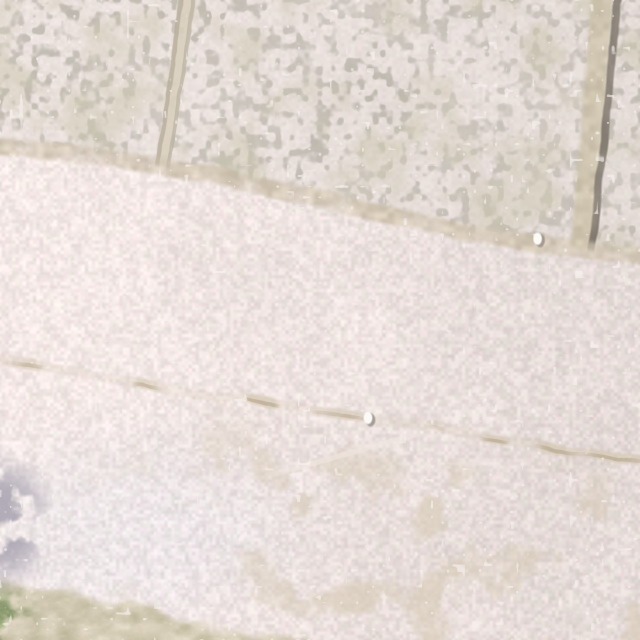
This texture is drawn by a three.js fragment shader. Its source:

```glsl
varying vec2 vUv;

float hash(vec2 p) {
  vec3 q = fract(p.xyx * vec3(0.1031, 0.1030, 0.0973));
  q += dot(q, q.yzx + 33.33);
  return fract((q.x + q.y) * q.z);
}

float noise(vec2 p) {
  vec2 i = floor(p);
  vec2 f = fract(p);
  f = f * f * (3.0 - 2.0 * f);
  return mix(mix(hash(i), hash(i + vec2(1.0, 0.0)), f.x),
             mix(hash(i + vec2(0.0, 1.0)), hash(i + 1.0), f.x), f.y);
}

float fbm(vec2 p) {
  float sum = 0.0;
  float amp = 0.53;
  for (int i = 0; i < 4; i++) {
    sum += amp * noise(p);
    p = p * 2.03 + 17.7;
    amp *= 0.5;
  }
  return sum;
}

// Soft stripe around a signed distance
float band(float d, float width) {
  return 1.0 - smoothstep(width * 0.45, width, abs(d));
}

float pebble(vec2 uv, vec2 center, float radius) {
  vec2 d = (uv - center) * vec2(1.2, 0.85);
  return 1.0 - smoothstep(radius * 0.6, radius, length(d));
}

void main() {
  vec2 uv = vUv;
  float wobble = fbm(uv * 18.0) - 0.5;
  float patches = fbm(uv * 7.0 + 40.0);
  float fine = noise(uv * 185.0) - 0.5;
  float medium = noise(uv * 95.0 + 9.0) - 0.5;
  vec3 dirt = vec3(0.80, 0.76, 0.67);

  // Signed heights above the three sloping seams
  float upper = uv.y - 0.771 + 0.166 * uv.x - 0.012 * sin(uv.x * 6.0) + wobble * 0.012;
  float middle = uv.y - 0.436 + 0.157 * uv.x + wobble * 0.014;
  float lower = uv.y - 0.10 + 0.22 * uv.x + wobble * 0.04;
  float rough = smoothstep(-0.004, 0.008, upper);

  // Pale slab, greyer toward the right and cooler at the lower left
  float shade = smoothstep(0.0, 0.9, uv.x * 0.8 + (patches - 0.5) * 0.6);
  vec3 color = mix(vec3(0.958, 0.915, 0.905), vec3(0.895, 0.855, 0.843), shade);
  float cool = 1.0 - smoothstep(0.05, 0.27, length((uv - vec2(0.2, 0.17)) * vec2(0.7, 1.2)));
  color = mix(color, vec3(0.91, 0.895, 0.915), cool * 0.55);
  color += fine * 0.085 + medium * 0.045;
  color += (noise(uv * 130.0 + 70.0) - 0.5) * vec3(0.018, -0.008, 0.012);

  // Coarse aggregate above the upper seam
  float grain = noise(uv * vec2(92.0, 84.0) + 31.0) * 0.75 + noise(uv * 150.0) * 0.25;
  float pits = smoothstep(0.48, 0.78, grain) * (0.35 + 0.75 * patches);
  color = mix(color, vec3(0.89, 0.86, 0.84), rough * 0.5);
  color = mix(color, vec3(0.69, 0.67, 0.63), rough * pits * 0.85);
  float moss = smoothstep(0.5, 0.75, fbm(uv * 13.0 + 3.0));
  color = mix(color, vec3(0.80, 0.78, 0.69), rough * moss * 0.5);

  // Faint stains on the lowest slab
  float stain = smoothstep(0.55, 0.75, fbm(uv * 15.0 + 60.0)) * smoothstep(0.02, -0.12, middle);
  color = mix(color, vec3(0.84, 0.79, 0.71), stain * smoothstep(0.0, 0.6, uv.x) * 0.65);

  // Upright joints between the rough slabs
  float leftJoint = uv.x - 0.275 - 0.145 * (uv.y - 0.875) + wobble * 0.01;
  float rightJoint = uv.x - 0.925 - 0.085 * (uv.y - 0.8) + wobble * 0.008;
  float rightGroove = uv.x - 0.945 - 0.105 * (uv.y - 0.8) + wobble * 0.008;
  color = mix(color, vec3(0.85, 0.81, 0.74), band(leftJoint, 0.016) * rough * 0.85);
  color = mix(color, vec3(0.66, 0.62, 0.55), band(leftJoint + 0.008, 0.005) * rough * 0.55);
  color = mix(color, vec3(0.67, 0.64, 0.57), band(leftJoint - 0.010, 0.004) * rough * 0.5);
  color = mix(color, dirt + medium * 0.08, band(rightJoint, 0.024) * rough * 0.9);
  float grooveDepth = 0.6 + 0.4 * noise(uv * 35.0);
  color = mix(color, vec3(0.50, 0.47, 0.43), band(rightGroove, 0.008) * rough * grooveDepth);

  // Sandy upper seam and broken middle crack
  float sand = band(upper, 0.019) * (0.5 + 0.7 * noise(uv * 28.0));
  color = mix(color, vec3(0.82, 0.77, 0.69) + medium * 0.13, min(sand, 1.0) * 0.85);
  float broken = smoothstep(0.25, 0.65, noise(uv * vec2(22.0, 8.0) + 5.0));
  color = mix(color, vec3(0.83, 0.78, 0.69), band(middle, 0.011) * (0.2 + 0.5 * broken));
  color = mix(color, vec3(0.70, 0.64, 0.55), band(middle + 0.002, 0.004) * broken * 0.6);

  // Pale scrape
  float scrape = uv.y - 0.265 - 0.28 * (uv.x - 0.45);
  float scrapeSpan = smoothstep(0.38, 0.48, uv.x) * (1.0 - smoothstep(0.62, 0.7, uv.x));
  color = mix(color, vec3(0.95, 0.91, 0.89), band(scrape, 0.006) * scrapeSpan * 0.6);

  // Gravelly verge, leaf shadow and greenery in the corner
  float verge = 1.0 - smoothstep(-0.012, 0.008, lower);
  float gravel = fbm(uv * vec2(38.0, 55.0));
  color = mix(color, mix(vec3(0.70, 0.67, 0.55), vec3(0.93, 0.89, 0.82), gravel), verge * 0.9);
  float shadowSpot = 1.0 - smoothstep(0.03, 0.10, length((uv - vec2(0.005, 0.185)) * vec2(1.1, 0.8)));
  float leaves = smoothstep(0.42, 0.60, fbm(uv * 23.0 + 11.0));
  color = mix(color, vec3(0.67, 0.65, 0.70), shadowSpot * leaves * 0.9);
  float corner = 1.0 - smoothstep(0.015, 0.075, length(uv - vec2(0.0, 0.025)));
  color = mix(color, mix(vec3(0.34, 0.40, 0.26), vec3(0.72, 0.79, 0.58), gravel), corner * leaves);

  // Bright flecks and two loose pebbles
  float fleck = smoothstep(0.86, 0.97, noise(uv * 120.0 + 53.0));
  color = mix(color, vec3(0.98, 0.96, 0.95), fleck * 0.6);
  for (int i = 0; i < 2; i++) {
    vec2 center = mix(vec2(0.575, 0.347), vec2(0.84, 0.627), float(i));
    color = mix(color, vec3(0.55, 0.52, 0.49), pebble(uv, center + vec2(0.004, -0.003), 0.011) * 0.7);
    color = mix(color, vec3(0.99, 0.98, 0.97), pebble(uv, center, 0.010));
  }

  gl_FragColor = vec4(clamp(color, 0.0, 1.0), 1.0);
}
```
